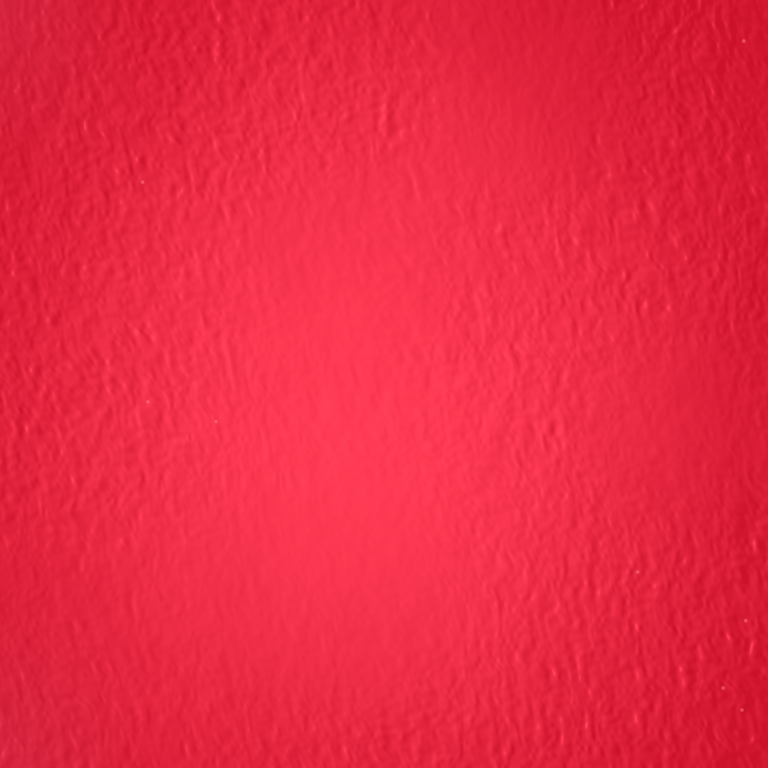
Give the GLSL for this texture, as a Shadertoy shader.

```glsl
// Red leather-like paper: a soft off-centre glow falling to crimson edges,
// covered by fine, mostly upright wrinkles. The wrinkles are a warped,
// stretched noise height field lit from the left as shallow relief.

const vec3 CRIMSON = vec3(0.838, 0.098, 0.198);
const vec3 SCARLET = vec3(0.990, 0.220, 0.320);
const vec3 PALE_HAZE = vec3(0.86, 0.22, 0.33);
const vec3 SPECK_PINK = vec3(1.0, 0.52, 0.56);

float hash(vec2 p) {
    vec3 q = fract(vec3(p.xyx) * 0.1031);
    q += dot(q, q.yzx + 33.33);
    return fract((q.x + q.y) * q.z);
}

float valueNoise(vec2 p) {
    vec2 cell = floor(p);
    vec2 f = fract(p);
    f = f * f * (3.0 - 2.0 * f);
    float low = mix(hash(cell), hash(cell + vec2(1.0, 0.0)), f.x);
    float high = mix(hash(cell + vec2(0.0, 1.0)), hash(cell + vec2(1.0, 1.0)), f.x);
    return mix(low, high, f.y);
}

float fbm(vec2 p, int octaves) {
    float sum = 0.0;
    float weight = 0.5;
    for (int i = 0; i < octaves; i++) {
        sum += weight * (valueNoise(p) - 0.5);
        p = mat2(0.8, 0.6, -0.6, 0.8) * p * 2.03 + 17.3;
        weight *= 0.5;
    }
    return sum;
}

// Bends the grain so that its direction drifts across the sheet
vec2 bendGrain(vec2 uv) {
    float lean = 0.16 * uv.y + 0.045 * fbm(uv * 5.0 + 3.0, 2);
    float wobble = 0.008 * (valueNoise(uv * 42.0 + 8.0) - 0.5);
    return uv + vec2(lean + wobble, 0.02 * fbm(uv * 9.0 + 40.0, 2));
}

// Height of the upright wrinkles plus a finer, rounder pore layer
float wrinkleHeight(vec2 p) {
    float wrinkles = valueNoise(p * vec2(105.0, 48.0));
    float pores = valueNoise(p * vec2(185.0, 125.0) + 61.0);
    return 0.65 * wrinkles + 0.40 * pores;
}

float relief(vec2 p, vec2 lightStep) {
    return wrinkleHeight(p + lightStep) - wrinkleHeight(p - lightStep);
}

// Brightness of the glow: above 1 in the middle, below 0 in the corners
float glow(vec2 uv, vec2 centre) {
    float radius = length((uv - centre) * vec2(1.10, 0.93));
    return mix(1.12, -0.15, smoothstep(0.0, 0.8, radius));
}

// Rare soft dots, one possible per cell
float specks(vec2 uv, float cells, float share) {
    vec2 cell = floor(uv * cells);
    vec2 spot = 0.3 + 0.4 * vec2(hash(cell + 5.0), hash(cell + 91.0));
    float dotMask = 1.0 - smoothstep(0.04, 0.16, length(fract(uv * cells) - spot));
    return dotMask * step(1.0 - share, hash(cell + 23.0));
}

void mainImage(out vec4 fragColor, in vec2 fragCoord) {
    vec2 uv = fragCoord / iResolution.xy;
    vec2 grainPos = bendGrain(uv);

    // Broad light and faint mottling
    float tone = glow(uv, vec2(0.47, 0.47));
    tone += 0.22 * fbm(uv * vec2(5.0, 3.5) + 11.0, 3);
    tone += 0.14 * fbm(grainPos * vec2(48.0, 22.0) + 70.0, 2);

    // Wrinkles come in patches and fade inside the glow
    float patches = smoothstep(0.3, 0.75, valueNoise(uv * 4.5 + 29.0));
    float calm = smoothstep(0.32, 0.08, length(uv - vec2(0.45, 0.40)));
    float strength = mix(0.38, 0.95, patches) * mix(1.0, 0.55, calm);
    float slope = relief(grainPos, vec2(-0.0022, 0.0012));
    tone += strength * slope;

    // Steeper slopes catch a little extra light
    tone += 0.6 * patches * smoothstep(0.3, 0.65, slope);

    vec3 color = mix(CRIMSON, SCARLET, clamp(tone, -0.25, 1.18));

    // Pale haze in the left corners, then sparse specks
    float corner = smoothstep(0.22, 0.0, uv.x) * smoothstep(0.22, 0.5, abs(uv.y - 0.5));
    color = mix(color, PALE_HAZE, 0.35 * corner);
    color = mix(color, SPECK_PINK, 0.5 * specks(uv, 45.0, 0.006));

    fragColor = vec4(clamp(color, 0.0, 1.0), 1.0);
}
```
